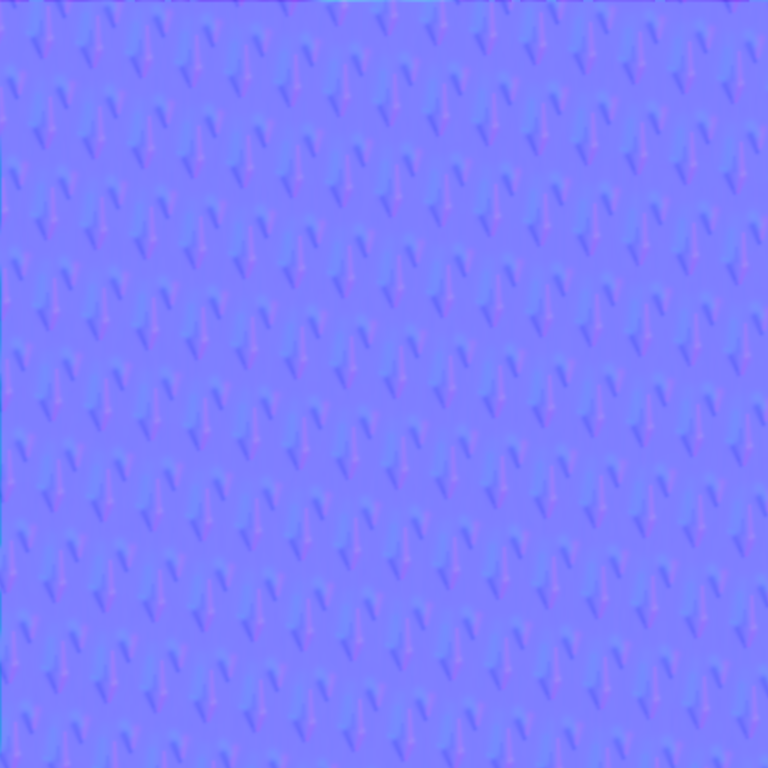
Reproduce this texture map procedurally as a WebGL 2 fragment shader.

```glsl
#version 300 es
precision highp float;
// Tangent-space normal map of a skewed lattice of soft embossed darts.
uniform vec2 u_resolution;
out vec4 fragColor;

const float SPAN = 768.0;                  // design units across the canvas
const vec2 STEP_ACROSS = vec2(49.5, -9.7); // lattice vectors
const vec2 STEP_DOWN = vec2(2.1, -90.7);
const vec2 ANCHOR = vec2(294.0, 478.2);    // tip of one large dart
const vec2 MOTIF_CENTRE = vec2(5.0, 35.0);
const vec2 FLAT_TILT = vec2(0.495, 0.495);

float hash(vec2 p) {
  vec3 q = fract(vec3(p.xyx) * 0.1031);
  q += dot(q, q.yzx + 33.33);
  return fract((q.x + q.y) * q.z);
}

float valueNoise(vec2 p) {
  vec2 cell = floor(p), f = fract(p);
  f = f * f * (3.0 - 2.0 * f);
  float low = mix(hash(cell), hash(cell + vec2(1, 0)), f.x);
  float high = mix(hash(cell + vec2(0, 1)), hash(cell + vec2(1, 1)), f.x);
  return mix(low, high, f.y);
}

// Soft tapered stroke from a to b
float stroke(vec2 p, vec2 a, vec2 b, float widthA, float widthB) {
  vec2 along = b - a;
  float t = clamp(dot(p - a, along) / dot(along, along), 0.0, 1.0);
  float d = length(p - a - along * t) / mix(widthA, widthB, t);
  return exp(-d * d);
}

// Long dart: pale flank, lit ridge and a wedge-shaped head ending at the origin
vec2 largeDart(vec2 p) {
  vec2 tilt = vec2(-0.010, 0.022) * stroke(p, vec2(-3, 66), vec2(-6, 36), 8.0, 10.0);
  tilt += vec2(-0.028, 0.026) * stroke(p, vec2(-6, 54), vec2(-8, 30), 5.0, 7.5);
  tilt += vec2(0.085, -0.010) * stroke(p, vec2(6, 52), vec2(7, 26), 2.4, 3.6);
  tilt += vec2(-0.030, -0.030) * stroke(p, vec2(-1, 38), vec2(-1, 26), 2.2, 3.5);
  // Head
  tilt += vec2(-0.058, -0.055) * stroke(p, vec2(-7, 20), vec2(-1, 3), 5.2, 2.6);
  tilt += vec2(-0.030, -0.020) * stroke(p, vec2(-9, 20), vec2(-3, 8), 2.8, 2.2);
  tilt += vec2(0.065, -0.045) * stroke(p, vec2(7, 18), vec2(3, 4), 4.8, 2.6);
  tilt += vec2(0.050, 0.050) * stroke(p, vec2(7, 21), vec2(9, 22), 3.0, 3.0);
  tilt += vec2(-0.015, 0.040) * stroke(p, vec2(-14, 27), vec2(-10, 26), 3.2, 3.0);
  return tilt;
}

// Short dart: dark teardrop with a pale top and a pink right flank
vec2 smallDart(vec2 p) {
  vec2 tilt = vec2(-0.085, -0.065) * stroke(p, vec2(-7, 19), vec2(-1, 3), 4.6, 2.8);
  tilt += vec2(-0.020, 0.060) * stroke(p, vec2(-7, 29), vec2(-1, 21), 6.5, 5.0);
  tilt += vec2(0.078, -0.012) * stroke(p, vec2(5, 25), vec2(2, 8), 4.8, 3.0);
  return tilt;
}

// Sum the darts of the surrounding lattice cells
vec2 dartField(vec2 p) {
  mat2 lattice = mat2(STEP_ACROSS, STEP_DOWN);
  vec2 nearest = round(inverse(lattice) * (p - ANCHOR - MOTIF_CENTRE));
  vec2 tilt = vec2(0.0);
  for (int j = -1; j <= 1; j++) {
    for (int i = -1; i <= 1; i++) {
      vec2 id = nearest + vec2(i, j);
      vec2 local = p - ANCHOR - lattice * id;
      float strength = mix(0.96, 1.04, hash(id + 71.0));
      tilt += strength * (largeDart(local) + smallDart(local - vec2(22.7, 41.0)));
    }
  }
  return tilt;
}

// Broken steep rims along the top and left borders
vec2 borderWear(vec2 p) {
  float top = smoothstep(SPAN - 3.5, SPAN - 0.5, p.y);
  float left = 1.0 - smoothstep(0.3, 3.2, p.x);
  float patches = smoothstep(0.4, 0.7, valueNoise(vec2(3.0, p.y / 40.0)));
  float lower = 1.0 - smoothstep(590.0, 650.0, p.y);
  float flecks = valueNoise(vec2(p.x / 12.0, 9.0));
  float cyanRun = smoothstep(300.0, 330.0, p.x) * (1.0 - smoothstep(440.0, 470.0, p.x));
  float cyan = max(cyanRun, 0.6 * smoothstep(0.6, 0.8, flecks));
  vec2 topTilt = mix(vec2(-0.04, -0.20), vec2(-0.06, 0.20), cyan) * (0.3 + 0.7 * flecks);
  vec2 leftTilt = vec2(-0.24, 0.04) * patches * lower;
  return topTilt * top + leftTilt * left;
}

void main() {
  vec2 p = gl_FragCoord.xy / u_resolution * SPAN;
  vec2 tilt = dartField(p) + borderWear(p);

  // Faint vertical streaks over the flat ground
  tilt.x += 0.010 * (valueNoise(p / vec2(4.0, 22.0)) - 0.5);
  tilt.y += 0.008 * (valueNoise(p / vec2(6.0, 14.0) + 40.0) - 0.5);

  // Encode the unit normal as colour
  float facing = sqrt(max(0.0, 1.0 - 4.0 * dot(tilt, tilt)));
  fragColor = vec4(FLAT_TILT + tilt, 0.5 + 0.5 * facing, 1.0);
}
```
